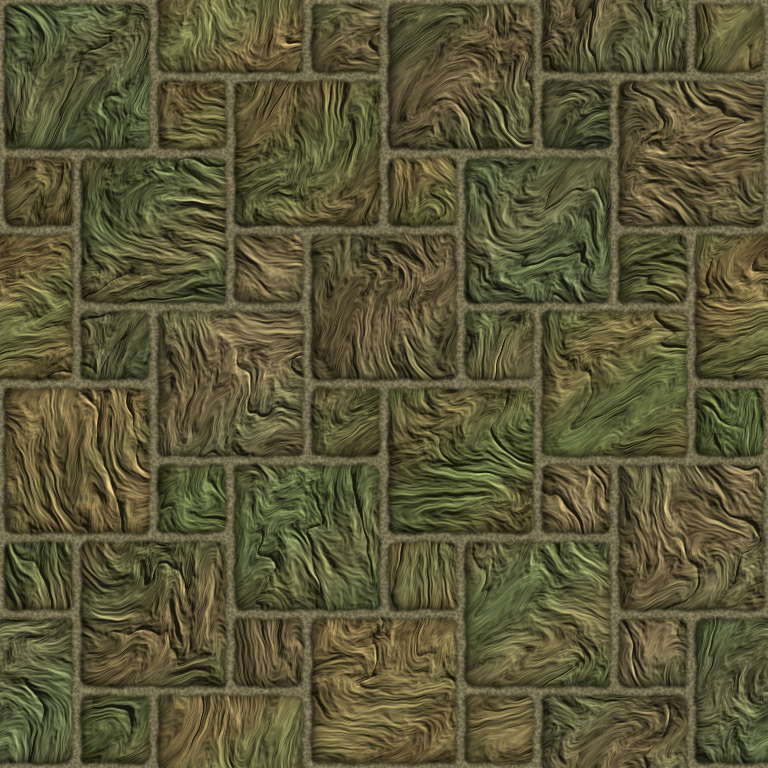
A Shadertoy shader for this texture:

```glsl
vec2 hash2(vec2 p) {
    return fract(sin(vec2(dot(p, vec2(127.1, 311.7)), dot(p, vec2(269.5, 183.3)))) * 43758.5);
}

mat2 rotation(float a) {
    return mat2(cos(a), sin(a), -sin(a), cos(a));
}

// Distance to the nearest scattered point
float cellular(vec2 p) {
    vec2 cell = floor(p), f = p - cell;
    float nearest = 4.0;
    for (int y = -1; y <= 1; y++)
        for (int x = -1; x <= 1; x++) {
            vec2 o = vec2(x, y);
            vec2 r = o + hash2(cell + o) - f;
            nearest = min(nearest, dot(r, r));
        }
    return sqrt(nearest);
}

// Folded rock: sine-warped cellular octaves with flowing creases
float rockHeight(vec2 p, vec2 seed) {
    p = rotation(0.4 + 1.1 * seed.x) * p * vec2(0.85, 1.1) + seed * 37.0;
    float freq = 1.7;
    for (int i = 0; i < 5; i++) {
        p += 0.55 * sin(freq * p.yx + vec2(i, 2 * i) + 6.0 * seed.yx) / freq;
        p = rotation(0.7) * p;
        freq *= 1.8;
    }
    float height = 0.0, amp = 1.0;
    freq = 2.4;
    for (int i = 0; i < 4; i++) {
        height += amp * cellular(p * freq * vec2(0.75, 1.2));
        p = rotation(0.5) * p;
        amp *= 0.6;
        freq *= 2.0;
    }
    float crease = pow(1.0 - abs(sin(4.0 * p.x + 1.5 * sin(2.0 * p.y))), 7.0);
    return height - 0.6 * crease * smoothstep(-0.4, 0.6, sin(2.3 * p.y + p.x));
}

void mainImage(out vec4 fragColor, in vec2 fragCoord) {
    vec2 uv = fragCoord / iResolution.xy;
    vec2 p = 10.0 * vec2(uv.x, 1.0 - uv.y);
    float pixel = 10.0 / iResolution.y;

    // Two-size square tiling: slots 0-3 form a large stone, slot 4 a small one
    vec2 cell = floor(p);
    float slot = mod(cell.x + 2.0 * cell.y, 5.0);
    bool isSmall = slot > 3.5;
    vec2 corner = isSmall ? cell : cell - vec2(mod(slot, 2.0), floor(slot / 2.0));
    float size = isSmall ? 1.0 : 2.0;
    vec2 seed = hash2(mod(corner, 10.0) + 3.0);
    vec2 variation = hash2(mod(corner, 10.0) + 41.0);

    // Rounded outline with slightly uneven edges
    vec2 q = p - corner - 0.5 * size;
    q += 0.01 * sin(9.0 * p.yx + 6.0 * seed) + 0.006 * sin(23.0 * p.yx);
    float halfSize = 0.5 * size - 0.058;
    vec2 b = abs(q) - halfSize + 0.09;
    float edge = length(max(b, 0.0)) + min(max(b.x, b.y), 0.0) - 0.09;
    float stoneMask = 1.0 - smoothstep(-0.015 - pixel, 0.015 + pixel, edge);

    // Stone relief, lit from the upper right
    float height = rockHeight(q, seed);
    float slope = height - rockHeight(q + vec2(0.02, -0.024), seed);
    float tone = 0.45 + 0.85 * slope + 0.24 * (height - 1.0);
    tone += 0.1 * (variation.x - 0.5) + 0.04 * sin(3.0 * q.x + 6.0 * seed.x) * sin(2.5 * q.y + 5.0 * seed.y);
    tone = max(tone, 0.07);

    // Bevel shadows, deepest at the left and bottom
    tone *= 1.0 - 0.55 * exp(-max(q.x + halfSize, 0.0) / 0.1);
    tone *= 1.0 - 0.5 * exp(-max(halfSize - q.y, 0.0) / 0.08);
    tone *= 1.0 - 0.4 * exp(min(edge, 0.0) / 0.04);

    // Mossy, brown and greyish stones
    vec3 stone = mix(vec3(0.05, 0.045, 0.01), vec3(0.8, 0.78, 0.56), clamp(tone, 0.0, 1.1));
    float moss = variation.y + 0.25 * sin(2.0 * q.x + 3.0 * q.y + 6.0 * seed.y);
    stone *= mix(vec3(1.1, 0.97, 0.87), vec3(0.9, 1.03, 0.86), smoothstep(0.0, 0.9, moss));
    stone = mix(stone, vec3(dot(stone, vec3(0.33))), 0.22 * seed.y);

    // Sandy grout
    float grain = cellular(p * 19.0) - 0.5 + 0.6 * (cellular(p * 37.0 + 5.0) - 0.5);
    float groutTone = 0.55 + 0.26 * grain - 0.12 * (1.0 - smoothstep(0.0, 0.05, edge));
    vec3 grout = mix(vec3(0.08, 0.07, 0.03), vec3(0.83, 0.78, 0.6), groutTone);

    fragColor = vec4(mix(grout, stone, stoneMask), 1.0);
}
```
